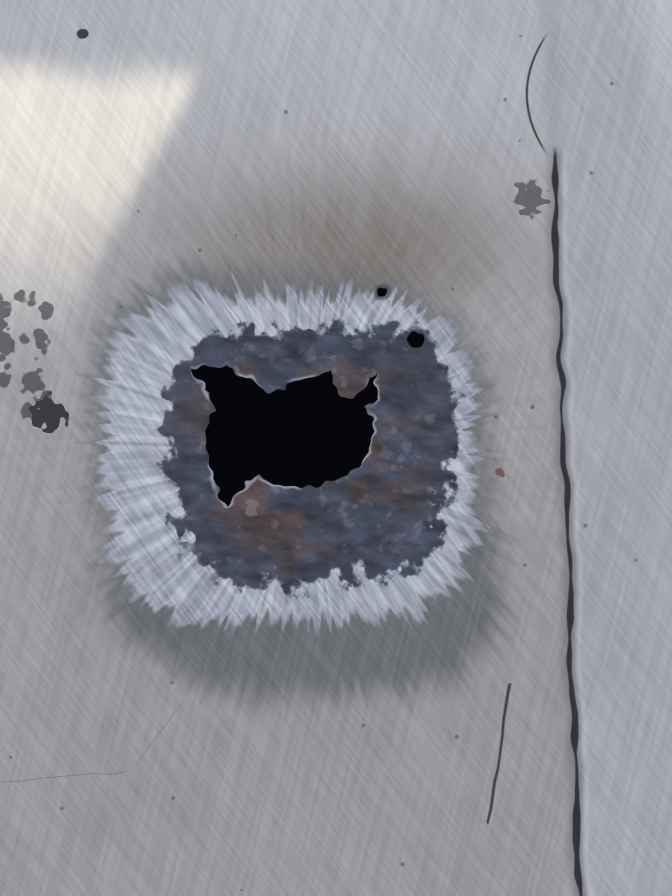
Reproduce this texture procedurally as a Shadertoy shader.

```glsl
const vec3 PAINT_TOP = vec3(.69, .70, .735);
const vec3 PAINT_LOW = vec3(.595, .597, .62);
const vec3 PAINT_SIDE = vec3(.64, .655, .70);
const vec3 SUNLIT = vec3(.93, .91, .88);
const vec3 SCUFF = vec3(.47, .445, .43);
const vec3 PRIMER = vec3(.39, .405, .425);
const vec3 METAL = vec3(.66, .68, .745);
const vec3 STEEL = vec3(.25, .27, .33);
const vec3 RUST = vec3(.34, .275, .265);
const vec3 SOOT = vec3(.17, .17, .19);
const vec3 DEPTH = vec3(.018, .022, .034);
const vec2 CENTER = vec2(.335, .492);
const float GRAIN = .045;
const int SPOTS = 30;
const int CORNERS = 22;
const vec2 HOLE[CORNERS] = vec2[CORNERS](
  vec2(.212,.590), vec2(.254,.592), vec2(.277,.577), vec2(.302,.563),
  vec2(.352,.579), vec2(.371,.585), vec2(.378,.560), vec2(.397,.556),
  vec2(.418,.583), vec2(.421,.556), vec2(.405,.544), vec2(.417,.529),
  vec2(.413,.497), vec2(.389,.469), vec2(.349,.457), vec2(.307,.458),
  vec2(.286,.473), vec2(.251,.437), vec2(.238,.466), vec2(.228,.516),
  vec2(.241,.542), vec2(.232,.565));

float hash(vec2 p) {
  vec3 q = fract(p.xyx * .1031);
  q += dot(q, q.yzx + 33.33);
  return fract((q.x + q.y) * q.z);
}

float noise(vec2 p) {
  vec2 i = floor(p), f = fract(p);
  f *= f * (3. - 2. * f);
  return mix(mix(hash(i), hash(i + vec2(1, 0)), f.x),
             mix(hash(i + vec2(0, 1)), hash(i + 1.), f.x), f.y);
}

float fbm(vec2 p) {
  float sum = 0., amp = .5;
  for (int i = 0; i < 5; i++, amp *= .5) {
    sum += amp * noise(p);
    p = mat2(1.6, 1.2, -1.2, 1.6) * p + 7.3;
  }
  return sum;
}

float fill(float d, float soft) {
  soft = max(soft, .8 / iResolution.y);
  return 1. - smoothstep(-soft, soft, d);
}

float roundBox(vec2 p, vec2 size, float r) {
  vec2 q = abs(p) - size + r;
  return length(max(q, 0.)) + min(max(q.x, q.y), 0.) - r;
}

float segment(vec2 p, vec2 a, vec2 b) {
  vec2 v = b - a;
  return length(p - a - v * clamp(dot(p - a, v) / dot(v, v), 0., 1.));
}

float holeDistance(vec2 p) {
  float d = 9., side = 1.;
  for (int i = 0; i < CORNERS; i++) {
    vec2 a = HOLE[i], b = HOLE[(i + 1) % CORNERS], e = b - a, w = p - a;
    d = min(d, segment(p, a, b));
    bvec3 c = bvec3(p.y >= a.y, p.y < b.y, e.x * w.y > e.y * w.x);
    if (all(c) || all(not(c))) side = -side;
  }
  return side * d;
}

float blot(vec2 p, vec2 c, float r) {
  return fill(length(p - c) - r * (.5 + noise(p * 160.)), .0015);
}

void mainImage(out vec4 fragColor, in vec2 fragCoord) {
  vec2 p = fragCoord / iResolution.y, rel = p - CENTER;
  float r = length(rel);
  float rays = noise(rel / max(r, .001) * 48. + r * 9.) - .5;
  float cloud = fbm(p * 9.) - .5, grit = fbm(p * 75.) - .5;
  float brush = noise(mat2(.97, .24, -.24, .97) * p * vec2(260, 14)) - .5;
  float fine = noise(mat2(.8, -.6, .6, .8) * p * vec2(420, 25)) - .5;

  // Painted panel and patch of sunlight
  float crack = p.x - .647 + .035 * p.y - .006 * (noise(vec2(p.y * 35., 3)) - .5);
  float right = smoothstep(-.008, .012, crack);
  vec3 col = mix(PAINT_LOW, PAINT_TOP, smoothstep(.15, .95, p.y));
  col = mix(col, PAINT_SIDE, right * .8);
  float glint = abs(p.x - .76 + .12 * (p.y - .85));
  col += .07 * smoothstep(.06, 0., glint) * smoothstep(.7, 1., p.y);
  float edge = dot(p - vec2(.215, .902), vec2(.881, -.472));
  float sun = fill(edge + .01 * cloud, .016) * smoothstep(.56, .82, p.y);
  col = mix(col, SUNLIT, sun * fill(p.y - .92 + .05 * cloud, .03));

  // Sanded haze and grey primer border
  vec2 top = (p - vec2(.40, .725)) * vec2(5.2, 12);
  float haze = exp(-r * r * 11.) * (.42 + .33 * rays);
  haze += exp(-dot(top, top)) * (.62 + .35 * brush);
  col = mix(col, SCUFF, min(haze, .9) * (1. - .8 * right));
  float border = roundBox(p - vec2(.379 - .1 * p.y, .459), vec2(.222, .24), .15);
  col = mix(col, PRIMER, .86 * fill(border + .025 * rays + .03 * cloud, .026));
  col += GRAIN * (brush + fine + cloud);

  // Crack and long scratches
  float open = smoothstep(.84, .82, p.y);
  float width = .001 + .0035 * noise(vec2(p.y * 45., 8));
  col = mix(col, SOOT * 1.7, smoothstep(.016, 0., abs(crack)) * (.1 + .25 * open));
  col = mix(col, SOOT, .9 * open * fill(abs(crack) - width, .0012));
  col += .07 * open * smoothstep(.006, 0., abs(crack - .01));
  float bend = p.y - .895;
  float scratch = fill(abs(p.x - .588 - 5. * bend * bend) - .001, .0015) * fill(abs(bend) - .062, .01);
  vec2 wob = p + .006 * (noise(p * 40.) - .5);
  scratch += fill(segment(wob, vec2(.568, .235), vec2(.545, .083)) - .0013, .0016);
  scratch += .5 * fill(segment(wob, vec2(0, .126), vec2(.14, .139)), .0014);
  scratch += .4 * fill(segment(wob, vec2(.15, .145), vec2(.203, .215)), .0014);
  col = mix(col, SOOT, min(scratch, .8));

  // Dirt cluster and stray specks
  float dirt = blot(p, vec2(.054, .538), .018);
  for (int i = 0; i < SPOTS; i++) {
    float a = hash(vec2(i, 1)), b = hash(vec2(i, 2)), c = hash(vec2(i, 3));
    dirt = max(dirt, .65 * blot(p, vec2(.055 * a * a, .51 + .16 * b), .002 + .009 * c));
    dirt = max(dirt, .5 * blot(p, vec2(.75 * c, hash(vec2(i, 4))), .0018));
  }
  dirt = max(dirt, .6 * blot(p, vec2(.592, .778), .017));
  dirt = max(dirt, blot(p, vec2(.093, .962), .006));
  col = mix(col, SOOT, dirt * .85);
  col = mix(col, RUST * 1.3, blot(p, vec2(.557, .472), .005));

  // Bright ground metal with brushed edge
  float ring = roundBox(p - vec2(.324 - .04 * rel.y, .492), vec2(.208, .184), .12);
  ring += .032 * rays + .022 * cloud + .02 * grit;
  vec3 metal = METAL + .18 * rays + .13 * fine + .15 * grit;
  col = mix(col, metal, fill(ring, .009) * .93);

  // Pitted steel with rust
  float pit = roundBox(p - vec2(.35, .496), vec2(.152, .141), .075);
  float ripple = fbm(vec2(p.x * 45. + p.y * 20., p.y * 90.));
  float rust = smoothstep(.43, .62, fbm(p * vec2(22, 38) + 4.)) * smoothstep(.19, .06, r);
  vec3 steel = mix(STEEL, RUST, rust * .8) * (.62 + .76 * ripple);
  steel += .08 * smoothstep(.1, .25, grit);
  col = mix(col, steel, fill(pit + .05 * cloud + .055 * grit, .006) * .96);
  col = mix(col, SCUFF, blot(p, vec2(.28, .431), .008) * .8);

  // Torn opening with pale rim, and two drilled holes
  float hole = holeDistance(p + .007 * (vec2(noise(p * 110.), noise(p * 110. + 31.)) - .5));
  float rim = smoothstep(.0035, 0., abs(hole - .0015)) * smoothstep(.35, .75, noise(p * 55.));
  col = mix(col, METAL, rim * .7);
  float drilled = min(length(p - vec2(.464, .62)) - .0095, length(p - vec2(.427, .674)) - .005);
  drilled += .003 * (noise(p * 180.) - .5);
  col = mix(col, STEEL, fill(drilled - .004, .003) * .7);
  col = mix(col, DEPTH, fill(min(hole, drilled), .001));
  fragColor = vec4(clamp(col, 0., 1.), 1);
}
```
